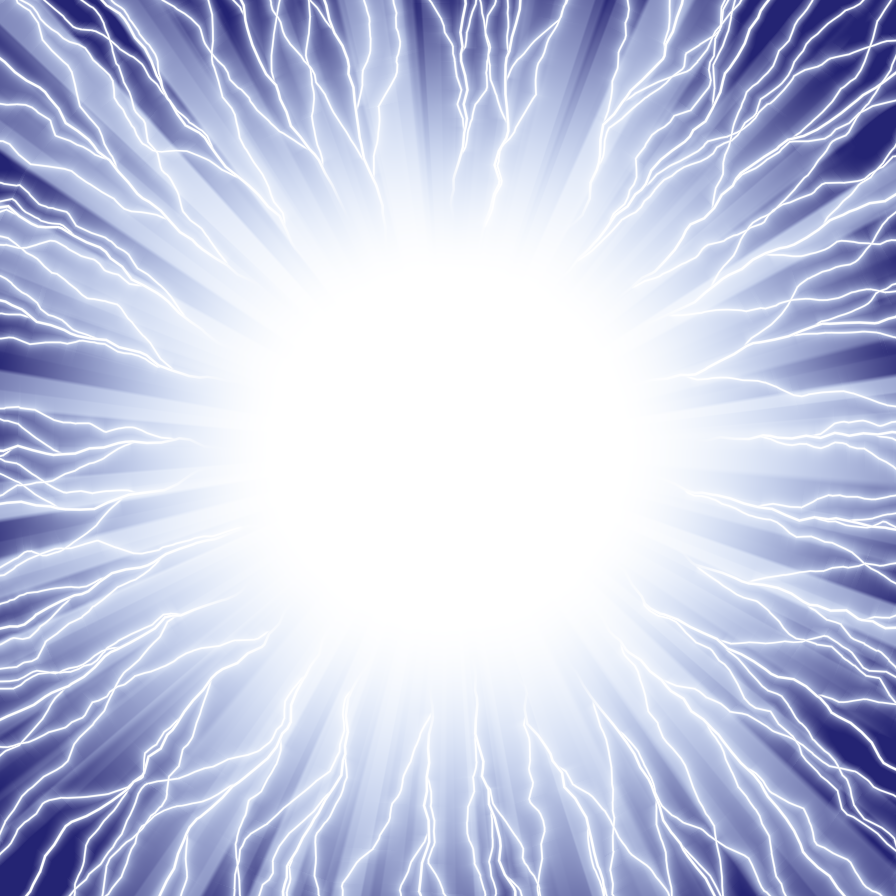
Reproduce this background procedurally as a Shadertoy shader.

```glsl
// Forked lightning and pale light rays bursting from a white core into deep indigo.

const float TAU = 6.2831853;
const int TRUNKS = 29;
const int FORKS = 4;
const vec3 WHITE = vec3(1.0);
const vec3 INDIGO = vec3(0.14, 0.14, 0.45);
const vec3 SKY_TINT = vec3(0.0, 0.30, 0.48);

float hash(float n) {
    n = fract(n * 0.1031);
    n *= n + 33.33;
    n *= n + n;
    return fract(n);
}

// Jagged line: x is the sideways offset, y is its slope.
vec2 jagged(float along, float seed) {
    vec2 path = vec2(0.0);
    float freq = 10.0, amp = 0.03;
    for (int i = 0; i < 3; i++) {
        float cell = floor(along * freq);
        float a = hash(cell + seed);
        float b = hash(cell + 1.0 + seed);
        path += amp * vec2(mix(a, b, along * freq - cell) - 0.5, (b - a) * freq);
        freq *= 2.5;
        amp *= 0.42;
        seed += 57.3;
    }
    return path;
}

// Random wedges of light around the centre, with crisp borders.
float wedges(float turn, float count, float seed) {
    float x = turn * count;
    float cell = floor(x);
    float a = hash(mod(cell, count) + seed);
    float b = hash(mod(cell + 1.0, count) + seed);
    return mix(a, b, smoothstep(0.85, 1.0, x - cell));
}

float lineMask(float dist, float halfWidth, float pixel) {
    return 1.0 - smoothstep(halfWidth - pixel, halfWidth + pixel, dist);
}

// One trunk running along +x with its forks: x is the core, y is the glow.
vec2 lightning(vec2 q, float seed, float pixel) {
    float start = mix(0.19, 0.27, hash(seed + 3.1));
    vec2 trunk = jagged(q.x, seed);
    vec2 light = vec2(0.0);
    for (int k = 0; k <= FORKS; k++) {
        float id = seed + float(k) * 19.7;
        float fork = start;
        vec2 path = trunk;
        if (k > 0) {
            fork += 0.03 + 0.065 * (float(k) - 1.0 + hash(id));
            float grow = max(q.x - fork, 0.0);
            float side = k % 2 == 0 ? 1.0 : -1.0;
            float spread = side * mix(0.16, 0.46, hash(id + 7.7));
            float ramp = min(grow * 12.0, 1.0);
            vec2 own = jagged(grow, id + 201.0);
            own.x -= jagged(0.0, id + 201.0).x;
            path += ramp * own + spread * vec2(grow, 1.0);
        }
        float dist = abs(q.y - path.x) * inversesqrt(1.0 + path.y * path.y);
        float fade = smoothstep(fork, fork + (k == 0 ? 0.10 : 0.01), q.x);
        float halfWidth = k == 0 ? 0.0014 : 0.0010;
        vec2 strand = vec2(lineMask(dist, halfWidth, pixel), exp(-dist / 0.006));
        light = max(light, strand * fade);
    }
    return light;
}

// All trunks, spread around the circle with a little jitter.
vec2 lightningRing(vec2 p, float pixel) {
    vec2 light = vec2(0.0);
    for (int i = 0; i < TRUNKS; i++) {
        float id = float(i);
        float angle = TAU * (0.25 + (id + 0.5 * (hash(id + 11.0) - 0.5)) / float(TRUNKS));
        vec2 dir = vec2(cos(angle), sin(angle));
        vec2 q = vec2(dot(p, dir), dot(p, vec2(-dir.y, dir.x)));
        if (q.x < 0.18 || abs(q.y) > 0.3) continue;
        light = max(light, lightning(q, id * 131.0 + 17.0, pixel));
    }
    return light;
}

void mainImage(out vec4 fragColor, in vec2 fragCoord) {
    float size = min(iResolution.x, iResolution.y);
    vec2 p = (fragCoord - 0.5 * iResolution.xy) / size;
    float radius = length(p);
    float turn = atan(p.y, p.x) / TAU + 0.5;

    // Radial falloff, darker toward the top corners
    float shade = 1.12 * smoothstep(0.19, 0.75, radius) * (1.0 + 0.14 * p.y);

    // Light rays, broad and fine
    float rays = 0.5 * wedges(turn, 76.0, 5.0) + 0.3 * wedges(turn, 43.0, 91.0)
               + 0.2 * wedges(turn, 150.0, 233.0);
    shade *= mix(0.4, 1.65, rays);

    // Lightning brightens its surroundings, then draws its core
    vec2 light = lightningRing(p, 0.75 / size);
    shade = clamp(shade * (1.0 - 0.6 * light.y), 0.0, 1.0);
    float lit = 1.0 - shade;
    vec3 color = mix(WHITE, INDIGO, shade) + SKY_TINT * shade * lit * lit;
    color = mix(color, WHITE, light.x);

    fragColor = vec4(min(color, 1.0), 1.0);
}
```
